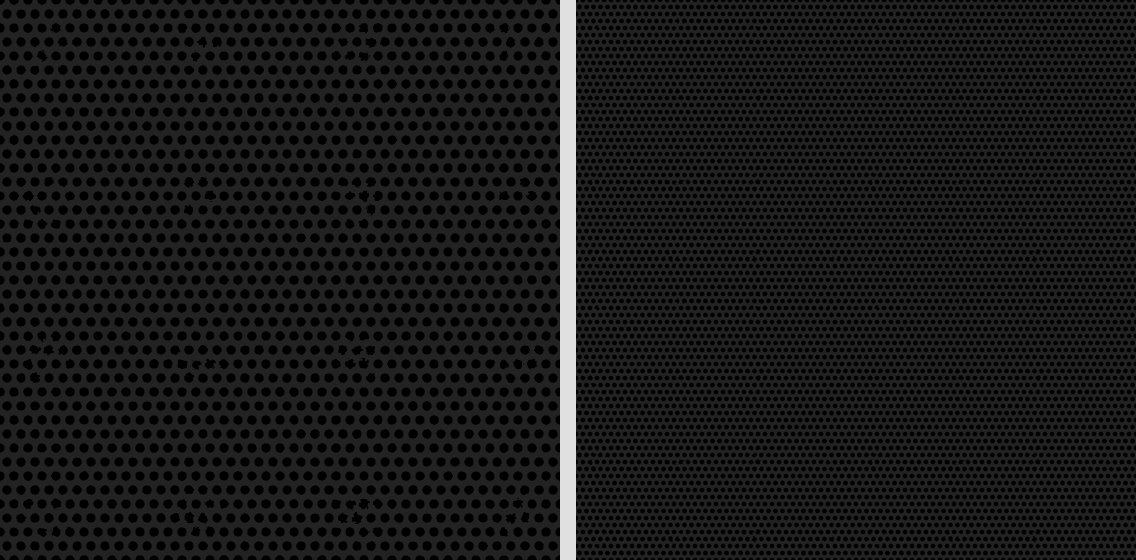
Left: one tile. Right: repeated 2 by 2.
Write a Shadertoy shader that draws this texture.

```glsl
float hash(vec2 p) {
    return fract(sin(dot(p, vec2(127.1, 311.7))) * 43758.5453);
}

// Value noise that wraps after a whole number of cells
float tilingNoise(vec2 uv, float cells) {
    vec2 p = uv * cells;
    vec2 i = floor(p), f = fract(p);
    f = f * f * (3.0 - 2.0 * f);
    vec2 a = mod(i, cells), b = mod(i + 1.0, cells);
    return mix(mix(hash(a), hash(vec2(b.x, a.y)), f.x),
               mix(hash(vec2(a.x, b.y)), hash(b), f.x), f.y);
}

void mainImage(out vec4 fragColor, in vec2 fragCoord) {
    vec2 uv = fragCoord / iResolution.xy;

    // Staggered grid: odd rows shift by half a cell
    vec2 grid = uv * 40.0;
    float row = floor(grid.y + 0.5);
    grid.x += 0.5 * mod(row, 2.0);
    vec2 holeId = mod(floor(grid + 0.5), 40.0);
    vec2 local = fract(grid + 0.5) - 0.5;

    // Small worn patches, clear of the tile borders
    vec2 patchCenter = 0.08 + 0.28 * round((uv - 0.08) / 0.28);
    float wear = 1.0 - smoothstep(0.02, 0.06, length(uv - patchCenter));
    wear *= step(0.45, hash(holeId + 7.0));

    // Hole with a slightly ragged rim, rougher where worn
    float roughness = 0.04 + 0.22 * wear;
    float rim = length(local) - 0.331;
    rim += roughness * (tilingNoise(uv, 280.0) - 0.5);

    float pixel = 40.0 / iResolution.y;
    float metal = smoothstep(-0.6 * pixel, 0.6 * pixel, rim);
    fragColor = vec4(vec3(0.133) * metal, 1.0);
}
```
